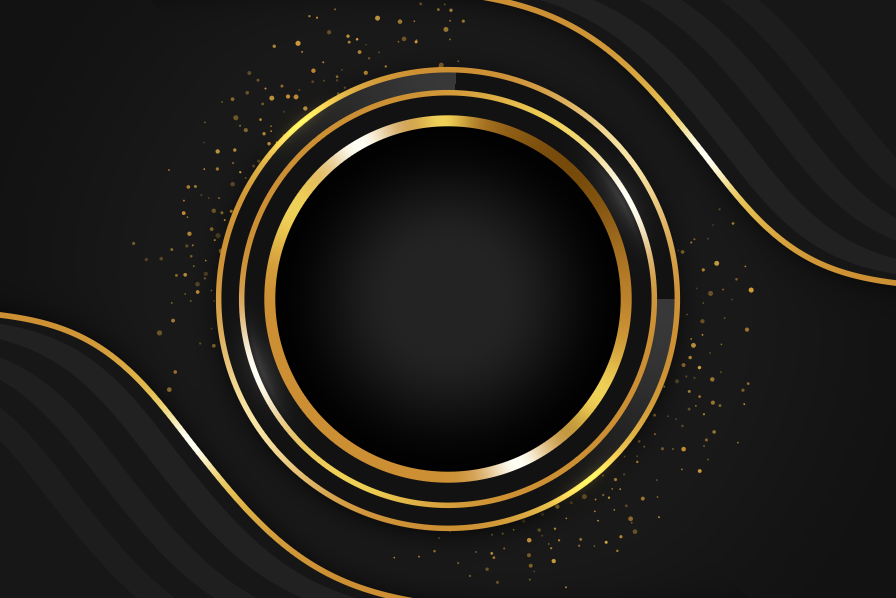
A WebGL 1 fragment shader for this background:

```glsl
precision highp float;
uniform vec2 u_resolution;

// Lengths are in canvas heights, measured from the centre.
const float OUTER_R = 0.3835;
const float MIDDLE_R = 0.345;
const float INNER_R = 0.298;
const float THIN_HALF = 0.0046;
const float THICK_HALF = 0.0092;
const float WAVE_HALF = 0.0048;
const vec2 WAVE_MID = vec2(0.43, 0.24);
const vec2 BAND_SHIFT = vec2(0.042, 0.017);
const float DUST_CELL = 0.0205;
const float DUST_AXIS = 2.42;

const vec3 BROWN = vec3(0.46, 0.29, 0.04);
const vec3 GOLD = vec3(0.80, 0.56, 0.20);
const vec3 YELLOW = vec3(0.94, 0.82, 0.34);
const vec3 CREAM = vec3(1.0, 0.95, 0.72);
const vec3 WHITE = vec3(1.0, 1.0, 0.96);

float hash(vec2 p) {
  return fract(sin(dot(p, vec2(127.1, 311.7))) * 4375.85);
}

// Antialiased coverage of the area where d is negative.
float fill(float d) {
  return clamp(0.5 - d * u_resolution.y, 0.0, 1.0);
}

// Soft angular highlight around a direction in degrees.
float lobe(float angle, float degrees, float sharpness) {
  return exp(sharpness * (cos(angle - radians(degrees)) - 1.0));
}

float softSign(float x) {
  return 1.0 - 2.0 / (exp(2.0 * x) + 1.0);
}

// Approximate signed distance to the S-shaped wave, positive towards the corner.
float waveDistance(vec2 p) {
  float x = p.x - WAVE_MID.x;
  vec2 shape = x < 0.0 ? vec2(0.285, 0.225) : vec2(0.224, 0.172);
  float s = softSign(x / shape.y);
  float slope = shape.x / shape.y * (1.0 - s * s);
  return (p.y - WAVE_MID.y + shape.x * s) / sqrt(1.0 + slope * slope);
}

// Gold specks scattered on two opposite sides of the rings.
vec3 addDust(vec3 color, vec2 p) {
  vec2 cell = floor(p / DUST_CELL);
  vec2 axis = vec2(cos(DUST_AXIS), sin(DUST_AXIS));
  for (int j = -1; j <= 1; j++) {
    for (int i = -1; i <= 1; i++) {
      vec2 id = cell + vec2(float(i), float(j));
      vec2 jitter = vec2(hash(id), hash(id + 17.3));
      vec2 center = (id + jitter) * DUST_CELL;
      float r = length(center);
      float side = abs(dot(center, axis)) / max(r, 0.01);
      float density = 0.72 * smoothstep(0.38, 0.88, side) * (1.0 - smoothstep(0.40, 0.57, r));
      float present = step(hash(id + 41.7), density);
      float size = mix(0.0013, 0.0043, pow(hash(id + 5.9), 2.0));
      float alpha = mix(0.3, 1.0, hash(id + 73.1));
      vec3 tint = mix(GOLD, YELLOW, 0.5 * hash(id + 29.4));
      color = mix(color, tint, present * alpha * fill(length(p - center) - size));
    }
  }
  return color;
}

// Layered corner panel with its gold rim.
vec3 addCorner(vec3 color, vec2 p) {
  float d = waveDistance(p);
  color *= 1.0 - 0.5 * exp(-max(-d, 0.0) * 48.0);
  color = mix(color, vec3(0.085), fill(-d));
  for (int k = 1; k <= 6; k++) {
    float n = float(k);
    float edge = waveDistance(p - BAND_SHIFT * (n - 0.35));
    float tone = mod(n, 2.0) > 0.5 ? 0.135 - 0.004 * n : 0.09;
    color = mix(color, vec3(tone), fill(-edge));
  }
  float along = length(p - WAVE_MID);
  vec3 rim = mix(GOLD, YELLOW, exp(-along * along * 32.0));
  rim = mix(rim, WHITE, exp(-along * along * 260.0));
  return mix(color, rim, fill(abs(d) - WAVE_HALF));
}

void main() {
  vec2 p = (gl_FragCoord.xy - 0.5 * u_resolution) / u_resolution.y;
  float r = length(p);
  float a = atan(p.y, p.x);

  // Backdrop, dust and the two mirrored corners
  vec3 color = vec3(mix(0.105, 0.07, smoothstep(0.35, 0.85, r)));
  color = addDust(color, p);
  color = addCorner(color, p.x + p.y > 0.0 ? p : -p);

  // Shadow and dark frame
  float shadow = max(length(p + vec2(0.0, 0.008)) - OUTER_R, 0.0);
  color *= 1.0 - 0.45 * exp(-shadow * 45.0);
  float turn = mod(degrees(a) + 360.0, 360.0);
  float upperSheen = step(88.0, turn) * (1.0 - smoothstep(88.0, 158.0, turn));
  float lowerSheen = smoothstep(292.0, 358.0, turn) * step(turn, 361.0);
  vec3 frame = vec3(0.07) + 0.15 * max(upperSheen, lowerSheen) * fill(MIDDLE_R - r);
  float sideGlow = lobe(a, 30.0, 45.0) + lobe(a, 201.0, 45.0);
  frame += 0.16 * sideGlow * exp(-abs(r - MIDDLE_R + 0.012) * 50.0);
  color = mix(color, frame, fill(r - OUTER_R));

  // Recessed centre
  float well = mix(0.138, 0.005, smoothstep(0.08, 0.292, r));
  color = mix(color, vec3(well), fill(r - INNER_R));

  // Outer ring
  vec3 metal = mix(GOLD, YELLOW, clamp(lobe(a, 130.0, 22.0) + lobe(a, 308.0, 18.0), 0.0, 1.0));
  metal = mix(metal, CREAM, 0.85 * clamp(lobe(a, 38.0, 14.0) + lobe(a, 212.0, 12.0), 0.0, 1.0));
  color = mix(color, metal, fill(abs(r - OUTER_R) - THIN_HALF));
  float flare = lobe(a, 130.0, 90.0) + lobe(a, 308.0, 90.0);
  color += YELLOW * 0.22 * flare * exp(-abs(r - OUTER_R) * 110.0);

  // Middle ring
  metal = mix(GOLD, YELLOW, clamp(lobe(a, 55.0, 10.0) + lobe(a, 240.0, 10.0), 0.0, 1.0));
  metal = mix(metal, WHITE, clamp(lobe(a, 29.0, 24.0) + lobe(a, 201.0, 24.0), 0.0, 1.0));
  color = mix(color, metal, fill(abs(r - MIDDLE_R) - THIN_HALF));

  // Inner ring
  metal = mix(GOLD, BROWN, clamp(lobe(a, 48.0, 5.0) + 0.6 * lobe(a, 318.0, 60.0), 0.0, 1.0));
  metal = mix(metal, YELLOW, clamp(lobe(a, 150.0, 25.0) + lobe(a, 92.0, 90.0) + lobe(a, 328.0, 28.0), 0.0, 1.0));
  metal = mix(metal, WHITE, clamp(lobe(a, 120.0, 40.0) + lobe(a, 293.0, 50.0), 0.0, 1.0));
  color = mix(color, metal, fill(abs(r - INNER_R) - THICK_HALF));

  gl_FragColor = vec4(color, 1.0);
}
```
